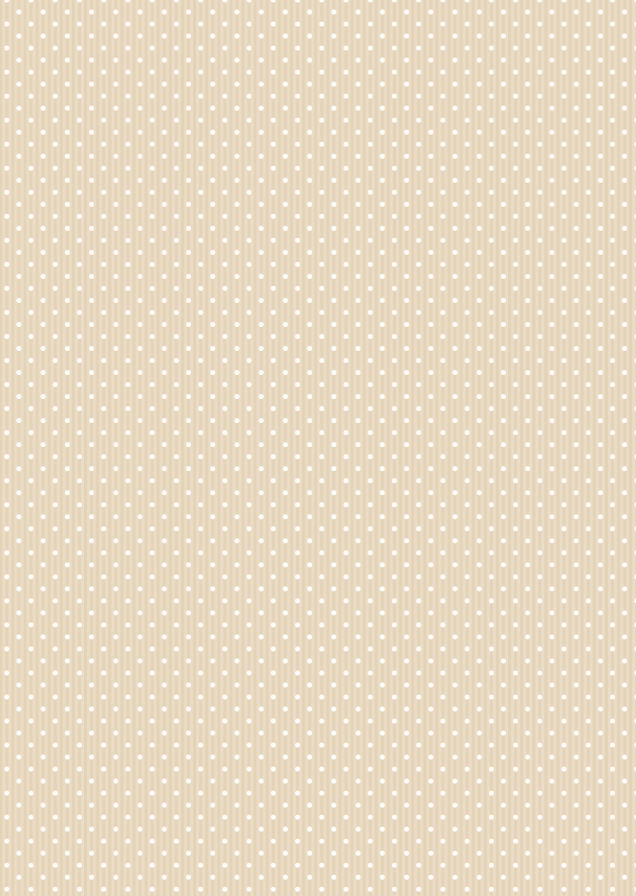
Write a WebGL 2 fragment shader that draws this pattern.

```glsl
#version 300 es
precision highp float;

#define DOT_STEPS vec2(52.5, 74.56)
#define DOT_OFFSET vec2(0.56, 0.0)
#define DOT_RADIUS 0.21
#define STRIPES_PER_STEP 2.0
#define LIGHT_SHARE 0.5
#define SAND vec3(0.89, 0.83, 0.72)
#define CREAM vec3(0.92, 0.86, 0.78)
#define DOT_WHITE vec3(0.99, 0.985, 0.97)

uniform vec2 u_resolution;
out vec4 fragColor;

// Coverage of a shape from its signed distance and the pixel size
float coverage(float dist, float pixel) {
    return clamp(0.5 - dist / pixel, 0.0, 1.0);
}

// Vertical stripes, with dark bands centred on the dot columns
float lightStripe(float x, float pixel) {
    float fromCentre = abs(fract(x * STRIPES_PER_STEP) - 0.5);
    return coverage(fromCentre - 0.5 * LIGHT_SHARE, pixel * STRIPES_PER_STEP);
}

// Distance to the nearest dot of a staggered lattice
float staggeredDots(vec2 grid) {
    vec2 diagonal = 0.5 * vec2(grid.x + grid.y, grid.x - grid.y);
    diagonal -= floor(diagonal + 0.5);
    vec2 local = vec2(diagonal.x + diagonal.y, diagonal.x - diagonal.y);
    return length(local) - DOT_RADIUS;
}

void main() {
    // Lattice coordinates, with rows counted from the top
    vec2 uv = gl_FragCoord.xy / u_resolution;
    vec2 grid = vec2(uv.x, 1.0 - uv.y) * DOT_STEPS - DOT_OFFSET;
    float pixel = DOT_STEPS.x / u_resolution.x;

    vec3 color = mix(SAND, CREAM, lightStripe(grid.x, pixel));
    color = mix(color, DOT_WHITE, coverage(staggeredDots(grid), pixel));
    fragColor = vec4(color, 1.0);
}
```
